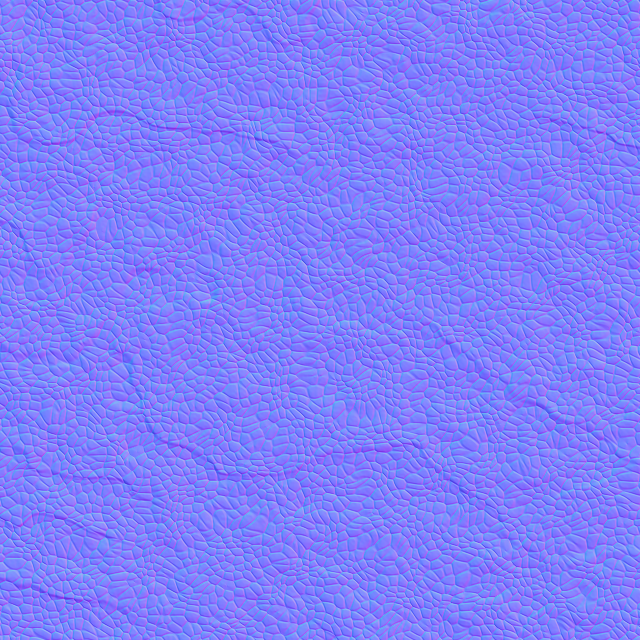
Write a WebGL 2 fragment shader that draws this texture map.

```glsl
#version 300 es
precision highp float;
// Tangent-space normal map of grained leather.
// A height field sums pebbled Voronoi cells, two crossing sets of skin folds
// and soft undulation; its slopes are then encoded as a colour.

#define CELLS 72.0          // grain cells across the canvas
#define GROOVE_DEPTH 0.046  // depth of the grooves, in cells
#define GROOVE_WIDTH 0.30   // width of the grooves, in cells
#define DOME 0.11           // roundness of each cell
#define MAIN_FOLD 0.0019    // height of the falling folds
#define CROSS_FOLD 0.0011   // height of the rising folds
#define SWELL 0.0022        // height of the broad undulation
#define FINE_GRAIN 0.00022  // height of the fine roughness
#define TAP 0.0010          // half distance between slope samples

uniform vec2 u_resolution;
out vec4 fragColor;

// Integer hash of a lattice point, two values in 0..1
vec2 hash2(vec2 cell) {
    uvec2 v = uvec2(ivec2(cell)) * 1664525u + 1013904223u;
    v.x += v.y * 1664525u;
    v.y += v.x * 1664525u;
    v ^= v >> 16u;
    v.x += v.y * 1664525u;
    v.y += v.x * 1664525u;
    v ^= v >> 16u;
    return vec2(v & 0xffffu) / 65535.0;
}

// Smooth value noise in 0..1
float noise(vec2 p) {
    vec2 i = floor(p), f = p - i;
    f = f * f * f * (f * (f * 6.0 - 15.0) + 10.0);
    float bottom = mix(hash2(i).x, hash2(i + vec2(1, 0)).x, f.x);
    float top = mix(hash2(i + vec2(0, 1)).x, hash2(i + vec2(1, 1)).x, f.x);
    return mix(bottom, top, f.y);
}

// Domed cells parted by narrow grooves, in canvas units
float pebbles(vec2 p) {
    vec2 warp = vec2(noise(p * 24.0), noise(p * 24.0 + 57.0)) - 0.5;
    vec2 q = p * CELLS * vec2(0.94, 1.06) + warp * 1.4;
    vec2 base = floor(q);
    float nearest = 9.0, second = 9.0;
    for (int y = -1; y <= 1; y++) {
        for (int x = -1; x <= 1; x++) {
            vec2 cell = base + vec2(x, y);
            vec2 seed = cell + 0.5 + 0.92 * (hash2(cell) - 0.5);
            float d = distance(q, seed);
            second = min(second, max(nearest, d));
            nearest = min(nearest, d);
        }
    }
    float plateau = smoothstep(0.0, GROOVE_WIDTH, second - nearest);
    return (GROOVE_DEPTH * plateau - DOME * nearest * nearest) / CELLS;
}

// Broken wavy folds: a steep rise along 'up', then a long gentle fall
float folds(vec2 p, vec2 up, float count, float seed) {
    float along = dot(p, vec2(up.y, -up.x));
    float wave = 2.0 * noise(p * 3.1 + seed) + 0.5 * noise(p * 11.0 + seed)
               + 0.16 * noise(p * 37.0 + seed);
    float phase = dot(p, up) * count + wave;
    float id = floor(phase), f = phase - id;
    float strength = smoothstep(0.3, 0.75, noise(vec2(along * 3.5 + seed, id * 7.0 + seed)));
    return strength * smoothstep(0.0, 0.085, f) * (1.0 - f) * (1.0 - f);
}

float leatherHeight(vec2 p) {
    float h = pebbles(p);
    h += MAIN_FOLD * folds(p, vec2(0.42, 0.91), 7.0, 13.0);
    h += CROSS_FOLD * folds(p, vec2(0.50, -0.87), 5.0, 41.0);
    h += SWELL * (noise(p * 23.0 + 5.0) + 0.4 * noise(p * 51.0 + 9.0));
    h += FINE_GRAIN * noise(p * 230.0);
    return h;
}

void main() {
    vec2 p = gl_FragCoord.xy / u_resolution;

    // Central differences also smooth the groove edges
    vec2 dx = vec2(TAP, 0.0), dy = vec2(0.0, TAP);
    vec2 slope = vec2(leatherHeight(p + dx) - leatherHeight(p - dx),
                      leatherHeight(p + dy) - leatherHeight(p - dy)) / (2.0 * TAP);

    // Encode the unit normal as red, green and blue
    vec3 normal = normalize(vec3(-slope, 1.0));
    fragColor = vec4(normal * 0.5 + 0.5, 1.0);
}
```
